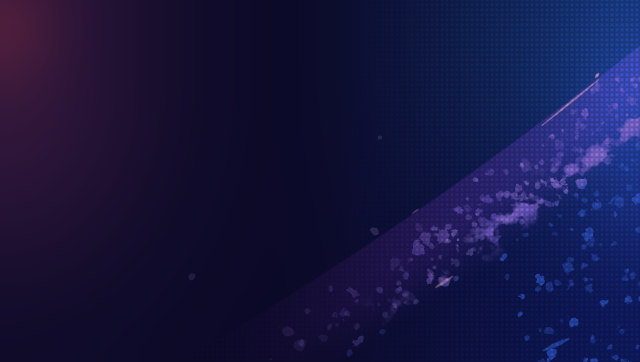
Write a Shadertoy shader that draws this background.

```glsl
// A dark navy field with a plum glow at the left and blue light at the right.
// A curved violet band climbs to the right, carrying hashed flakes and noise
// patches, thin glints and a fine woven grid. Lengths are in canvas heights.

const vec3 NIGHT = vec3(0.043, 0.036, 0.155);
const vec3 PLUM = vec3(0.150, 0.055, 0.075);
const vec3 EMBER = vec3(0.110, 0.025, 0.005);
const vec3 BLUE_TOP = vec3(0.075, 0.205, 0.460);
const vec3 BLUE_LOW = vec3(0.050, 0.095, 0.350);
const vec3 BLUE_EDGE = vec3(0.060, 0.075, 0.180);
const vec3 BAND_TINT = vec3(0.105, 0.035, 0.130);
const vec3 VIOLET = vec3(0.400, 0.310, 0.760);
const vec3 LILAC = vec3(0.600, 0.480, 0.820);
const vec3 SKY = vec3(0.190, 0.350, 0.800);
const vec3 ROSE = vec3(0.740, 0.540, 0.690);

const float GRID_PITCH = 0.0138;
const float GRID_DEPTH = 0.30;
const float BAND_WIDTH = 0.25;
const float BAND_START = 0.53;

float hash(vec2 p) {
    return fract(sin(dot(p, vec2(127.1, 311.7))) * 43758.545);
}

float noise(vec2 p) {
    vec2 i = floor(p), f = fract(p);
    f = f * f * (3.0 - 2.0 * f);
    return mix(mix(hash(i), hash(i + vec2(1, 0)), f.x),
               mix(hash(i + vec2(0, 1)), hash(i + 1.0), f.x), f.y);
}

float fbm(vec2 p) {
    float sum = 0.0, amp = 0.5;
    for (int i = 0; i < 4; i++) {
        sum += amp * noise(p);
        p = p * 2.03 + 17.3;
        amp *= 0.5;
    }
    return sum;
}

// Depth below the curved upper edge of the band
float bandDepth(vec2 p) {
    float x = p.x - BAND_START;
    return 0.02 + x * (0.585 + 0.085 * x) - p.y;
}

// Chance of a flake: dense inside the band, sparse in the lower right
float flakeChance(vec2 p) {
    float d = bandDepth(p);
    float inside = smoothstep(-0.03, 0.14, d) * smoothstep(0.31, 0.22, d);
    float below = smoothstep(0.22, 0.30, d) * smoothstep(1.35, 1.65, p.x);
    return 0.60 * inside * smoothstep(0.55, 1.55, p.x) + 0.27 * below;
}

// Ragged spots, one per cell
float flakes(vec2 p, float cell, float seed, float px) {
    vec2 home = floor(p / cell);
    float rough = (fbm(p * 60.0 + seed) - 0.47) * cell * 0.65;
    float cover = 0.0;
    for (int j = -1; j <= 1; j++)
    for (int i = -1; i <= 1; i++) {
        vec2 id = home + vec2(i, j);
        vec2 c = (id + vec2(hash(id + seed), hash(id + seed + 5.2))) * cell;
        float size = hash(id + seed + 9.7);
        float radius = cell * mix(0.12, 0.32, size * size);
        float on = step(hash(id + seed + 3.1), flakeChance(c));
        float spot = smoothstep(px, -px, length(p - c) - radius + rough);
        cover = max(cover, on * spot * mix(0.35, 0.95, hash(id + seed + 7.9)));
    }
    return cover;
}

// Tapered stroke from a to b
float glint(vec2 p, vec2 a, vec2 b, float width, float px) {
    vec2 ab = b - a;
    float t = clamp(dot(p - a, ab) / dot(ab, ab), 0.0, 1.0);
    float w = width * (0.35 + 0.65 * sin(3.14159 * t));
    return smoothstep(px, -px, length(p - a - ab * t) - w);
}

void mainImage(out vec4 fragColor, in vec2 fragCoord) {
    float px = 1.0 / iResolution.y;
    vec2 p = fragCoord * px;
    float d = bandDepth(p);

    // Background glows
    float right = smoothstep(0.72, 1.85, p.x);
    vec3 col = mix(NIGHT, mix(BLUE_LOW, BLUE_TOP, smoothstep(0.1, 0.9, p.y)), right);
    col += BLUE_EDGE * exp(-pow((p.x - 1.8) / 0.22, 2.0) - pow((p.y - 0.65) / 0.35, 2.0));
    col += PLUM * exp(-pow(p.x / 0.42, 2.0)) * mix(0.15, 1.0, smoothstep(0.0, 0.75, p.y));
    col += EMBER * exp(-dot(p - vec2(0.0, 0.92), p - vec2(0.0, 0.92)) / 0.025);

    // Violet band
    float band = smoothstep(-0.004, 0.004, d) * smoothstep(BAND_WIDTH + 0.06, 0.08, d);
    col += BAND_TINT * band * smoothstep(0.5, 1.4, p.x);

    // Scattered flakes, violet in the band and blue below it
    vec3 flakeColor = mix(mix(VIOLET, LILAC, noise(p * 14.0)), SKY, smoothstep(0.23, 0.29, d));
    float strength = mix(0.22, 0.75, smoothstep(0.8, 1.6, p.x));
    for (int k = 0; k < 3; k++) {
        float cell = 0.030 + 0.017 * float(k);
        col = mix(col, flakeColor, strength * flakes(p, cell, 13.0 * float(k) + 2.0, px));
    }

    // Bright ragged patches along the lower side of the band
    float core = exp(-pow((d - 0.205) / 0.050, 2.0)) * smoothstep(0.85, 1.50, p.x);
    float patches = smoothstep(0.58, 0.70, fbm(p * 17.0 + 4.0) + 0.24 * core - 0.06) * core;
    col = mix(col, mix(VIOLET, LILAC, fbm(p * 45.0)), 0.85 * patches);

    // Glints on the edges of the band and one blue stroke below
    float rose = glint(p, vec2(1.498, 0.654), vec2(1.654, 0.780), 0.0025, px);
    rose = max(rose, glint(p, vec2(1.645, 0.786), vec2(1.654, 0.797), 0.004, px));
    rose = max(rose, 0.7 * glint(p, vec2(1.204, 0.206), vec2(1.250, 0.236), 0.004, px));
    rose = max(rose, 0.5 * glint(p, vec2(1.140, 0.411), vec2(1.156, 0.422), 0.002, px));
    col = mix(col, ROSE, 0.85 * rose);
    col = mix(col, SKY, 0.6 * glint(p, vec2(1.502, 0.032), vec2(1.571, 0.064), 0.006, px));

    // Woven grid, stronger to the right
    vec2 weave = 0.5 + 0.5 * cos(6.28318 * p / GRID_PITCH);
    float gridFade = smoothstep(0.85, 1.35, p.x) + 0.4 * band;
    col *= 1.0 - GRID_DEPTH * min(gridFade, 1.0) * (max(weave.x, weave.y) - 0.6);

    fragColor = vec4(col, 1.0);
}
```
